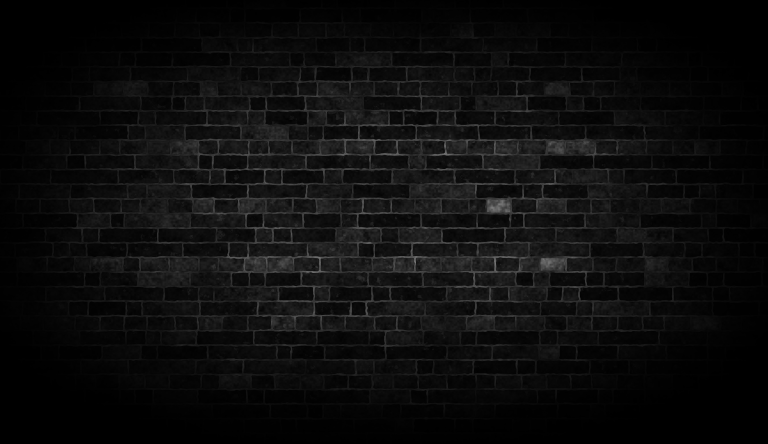
Give the GLSL for this texture, as a Shadertoy shader.

```glsl
// Dark weathered brick wall with pale mortar, lit softly from the centre.

const float ROWS = 30.3;          // courses per canvas height
const float ROW_SHIFT = 0.44;     // phase of the first course
const float STRETCHER = 0.128;    // long brick, in canvas heights
const float HEADER = 0.056;       // short brick, in canvas heights
const float MORTAR = 0.0021;      // half width of a joint

float hash(vec2 p) {
    vec3 q = fract(vec3(p.xyx) * 0.1031);
    q += dot(q, q.yzx + 33.33);
    return fract((q.x + q.y) * q.z);
}

float noise(vec2 p) {
    vec2 i = floor(p), f = fract(p);
    f = f * f * (3.0 - 2.0 * f);
    float low = mix(hash(i), hash(i + vec2(1, 0)), f.x);
    float high = mix(hash(i + vec2(0, 1)), hash(i + vec2(1, 1)), f.x);
    return mix(low, high, f.y);
}

float fbm(vec2 p) {
    float sum = 0.0, gain = 0.5;
    for (int i = 0; i < 4; i++) {
        sum += gain * noise(p);
        p = p * 2.03 + 17.3;
        gain *= 0.5;
    }
    return sum;
}

// Irregular position of a vertical joint, in brick lengths
float joint(float index, float row, float jitter) {
    return index + jitter * (hash(vec2(index, row * 7.0 + 3.0)) - 0.5);
}

// Returns distance to the nearest joint, brick id and header flag
vec4 brickCell(vec2 p) {
    float y = p.y * ROWS + ROW_SHIFT;
    float row = floor(y);
    float isHeader = 1.0 - step(0.5, abs(mod(row, 4.0) - 2.0));
    float size = mix(STRETCHER, HEADER, isHeader);
    float jitter = mix(0.22, 0.38, isHeader);
    float x = p.x / size + 0.5 * mod(row, 2.0) + 0.3 * hash(vec2(row, 5.0)) + 8.0;

    float id = floor(x);
    if (x < joint(id, row, jitter)) id -= 1.0;
    else if (x > joint(id + 1.0, row, jitter)) id += 1.0;
    float left = joint(id, row, jitter);
    float right = joint(id + 1.0, row, jitter);

    // Some long bricks are cut into a long and a short piece
    float isCut = (1.0 - isHeader) * step(hash(vec2(id, row + 71.0)), 0.45);
    if (isCut > 0.5) {
        float cut = mix(left, right, hash(vec2(id, row + 23.0)) > 0.5 ? 0.7 : 0.3);
        if (x < cut) right = cut;
        else { left = cut; id += 0.5; }
    }
    float sideGap = min(x - left, right - x) * size;
    float rowGap = min(fract(y), 1.0 - fract(y)) / ROWS;
    float corner = 0.0045;
    vec2 inset = max(corner - vec2(sideGap, rowGap), 0.0);
    float gap = min(min(sideGap, rowGap), corner - length(inset));
    return vec4(gap, id, row, isHeader);
}

// Brightness of one brick face
float brickTone(vec2 id, float isHeader, vec2 p) {
    float seed = hash(id * vec2(2.0, 1.0) + 11.0);
    float tone = mix(0.042, 0.115, seed * seed) + 0.035 * isHeader;
    float pale = smoothstep(0.8, 1.0, hash(id * vec2(2.0, 3.0) + 41.0));
    tone += pale * mix(0.08, 0.13, isHeader);
    float stain = fbm(p * vec2(30.0, 46.0) + seed * 9.0);
    float grain = noise(p * 250.0) + noise(p * 130.0 + 7.0) - 1.0;
    float chip = smoothstep(0.62, 0.8, fbm(p * 75.0 + 3.0));
    return tone * max(0.4 + 1.25 * stain + 0.5 * grain, 0.1) + 0.07 * chip;
}

float softSpot(vec2 p, vec2 centre, vec2 radius) {
    vec2 q = (p - centre) / radius;
    return exp(-dot(q, q));
}

// Rounded, nearly rectangular light that fades to black at the borders
float wallLight(vec2 p, float aspect) {
    vec2 q = abs(p - vec2(0.5 * aspect, 0.485)) / vec2(0.54 * aspect, 0.51);
    float radius = pow(pow(q.x, 2.5) + pow(q.y, 2.5), 0.4);
    return 1.22 * (1.0 - smoothstep(0.22, 1.06, radius));
}

void mainImage(out vec4 fragColor, in vec2 fragCoord) {
    float aspect = iResolution.x / iResolution.y;
    float pixel = 1.0 / iResolution.y;
    vec2 p = vec2(fragCoord.x, iResolution.y - fragCoord.y) * pixel;

    // Rough brick edges: a slow bend and small crumbling
    vec2 bend = vec2(noise(p * 38.0), noise(p * 38.0 + 31.0)) - 0.5;
    vec2 crumble = vec2(noise(p * 150.0), noise(p * 150.0 + 57.0)) - 0.5;
    vec4 cell = brickCell(p + bend * 0.002 + crumble * 0.0022);

    float face = brickTone(cell.yz, cell.w, p);
    float mortar = 0.1 + 0.2 * fbm(p * 95.0);
    mortar *= 0.55 + 0.9 * noise(p * 17.0);
    float edge = pixel * 0.6;
    float cover = smoothstep(MORTAR - edge, MORTAR + edge, cell.x);
    float wall = mix(mortar, face, cover);

    // Dark rim where each brick drops into its joint
    float rim = cover * (1.0 - smoothstep(MORTAR, MORTAR + 0.004, cell.x));
    wall *= 1.0 - 0.25 * rim;

    // Paler courses to the upper right and just below the middle
    float lift = softSpot(p, vec2(0.75 * aspect, 0.33), vec2(0.3, 0.024));
    lift += 0.4 * softSpot(p, vec2(0.5 * aspect, 0.59), vec2(0.6, 0.025));
    wall *= 1.0 + 0.6 * lift;

    float value = wall * wallLight(p, aspect);
    fragColor = vec4(vec3(value), 1.0);
}
```
